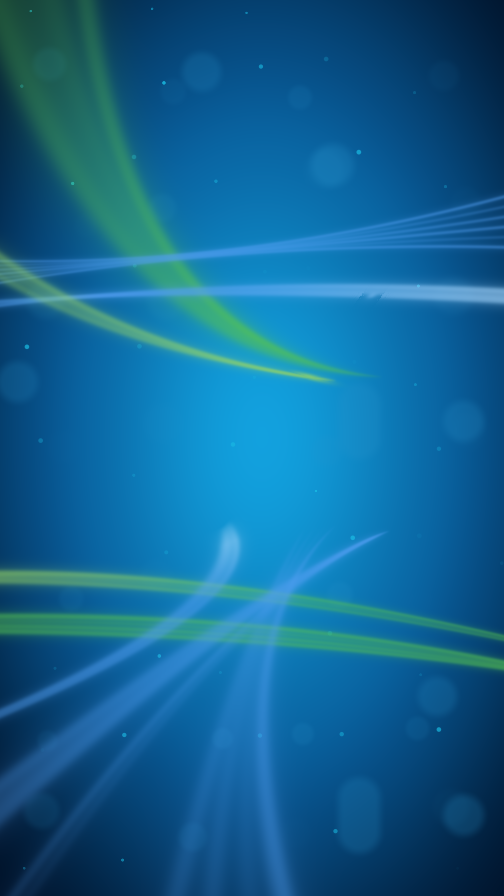
This background is drawn by a Shadertoy shader. Its source:

```glsl
// Sweeping green and blue light strands over a glowing blue backdrop with soft discs and sparks.

const vec3 GLOW  = vec3(0.07, 0.63, 0.87);
const vec3 OCEAN = vec3(0.03, 0.35, 0.59);
const vec3 NIGHT = vec3(0.00, 0.07, 0.16);
const vec3 GREEN = vec3(0.33, 0.76, 0.32);
const vec3 LIME  = vec3(0.58, 0.83, 0.40);
const vec3 AZURE = vec3(0.32, 0.62, 0.95);
const vec3 PALE  = vec3(0.62, 0.82, 0.98);
const vec3 MIST  = vec3(0.16, 0.58, 0.80);

vec2 hash2(vec2 c) {
    return fract(sin(vec2(dot(c, vec2(127.1, 311.7)), dot(c, vec2(269.5, 183.3)))) * 43758.5);
}

// Quadratic curve: returns (distance, curve parameter).
vec2 curveDistance(vec2 p, mat3x2 k) {
    vec2 a = k[1] - k[0], b = k[0] - 2.0 * k[1] + k[2], d = k[0] - p;
    float s = 1.0 / dot(b, b);
    float kx = s * dot(a, b);
    float ky = s * (2.0 * dot(a, a) + dot(d, b)) / 3.0;
    float u = ky - kx * kx;
    float q = kx * (2.0 * kx * kx - 3.0 * ky) + s * dot(d, a);
    float h = q * q + 4.0 * u * u * u;
    vec2 t;
    if (h >= 0.0) {
        vec2 x = 0.5 * (vec2(1.0, -1.0) * sqrt(h) - q);
        vec2 r = sign(x) * pow(abs(x), vec2(1.0 / 3.0));
        t = vec2(r.x + r.y - kx);
    } else {
        float z = sqrt(-u);
        float v = acos(clamp(q / (2.0 * u * z), -1.0, 1.0)) / 3.0;
        t = vec2(2.0 * cos(v), -cos(v) - sqrt(3.0) * sin(v)) * z - kx;
    }
    t = clamp(t, 0.0, 1.0);
    float d0 = length(d + (2.0 * a + b * t.x) * t.x);
    float d1 = length(d + (2.0 * a + b * t.y) * t.y);
    return d0 < d1 ? vec2(d0, t.x) : vec2(d1, t.y);
}

// Strands spread between two curves; width and gain run from start to tip.
float fan(vec2 p, mat3x2 first, mat3x2 last, int count, vec2 width, vec2 gain, float tipFade) {
    float sum = 0.0;
    for (int i = 0; i < count; i++) {
        float k = float(i) / float(max(count - 1, 1));
        vec2 c = curveDistance(p, first + (last - first) * k);
        float w = max(mix(width.x, width.y, c.y), 70.0 / iResolution.x);
        float x = c.x * c.x / (w * w);
        float fade = clamp((1.0 - c.y) / tipFade, 0.0, 1.0);
        float vary = 0.7 + 0.3 * cos(float(i) * 2.4);
        sum += (exp(-x) + 0.22 * exp(-x / 9.0)) * mix(gain.x, gain.y, c.y) * fade * vary;
    }
    return 1.0 - exp(-sum);
}

// Blurred disc, stretched vertically by halfHeight.
float disc(vec2 p, vec2 center, float radius, float halfHeight) {
    vec2 d = p - center;
    d.y -= clamp(d.y, -halfHeight, halfHeight);
    return 1.0 - smoothstep(radius * 0.6, radius * 1.1, length(d));
}

// One jittered dot per grid cell.
float scatter(vec2 p, float cell, float radius, float seed) {
    vec2 id = floor(p / cell);
    vec2 r = hash2(id + seed);
    float size = radius * (0.5 + 0.5 * r.y);
    return disc(p, (id + 0.22 + 0.56 * r) * cell, size, 0.0) * hash2(id + seed + 17.0).x;
}

vec3 backdrop(vec2 p) {
    float r = length((p - vec2(52.0, 91.0)) * vec2(1.0, 0.6));
    vec3 c = mix(GLOW, OCEAN, smoothstep(0.0, 48.0, r));
    return mix(c, NIGHT, smoothstep(34.0, 78.0, r));
}

void mainImage(out vec4 fragColor, in vec2 fragCoord) {
    // The canvas is 100 units wide.
    vec2 p = fragCoord / iResolution.xy * vec2(100.0, 177.78);
    vec3 col = backdrop(p);

    // Soft discs and sparks
    float mist = 0.16 * scatter(p, 25.0, 4.5, 3.0);
    for (int i = 0; i < 2; i++) {
        float y = 16.0 + 78.2 * float(i);
        mist += 0.22 * disc(p, vec2(71.3, y), 4.9, 3.3) + 0.22 * disc(p, vec2(92.0, y), 4.7, 0.0);
    }
    mist += 0.25 * disc(p, vec2(66, 145), 4.9, 0.0) + 0.2 * disc(p, vec2(40, 163.5), 4.5, 0.0);
    mist += 0.2 * disc(p, vec2(86.8, 39.6), 4.5, 0.0) + 0.2 * disc(p, vec2(3.5, 102), 4.7, 0.0);
    col = mix(col, MIST, min(mist, 0.4));
    col = mix(col, vec3(0.1, 0.75, 0.9), 0.8 * scatter(p, 19.0, 0.55, 8.0));

    // Upper green sweep
    float sweep = fan(p, mat3x2(-2, 180, 23, 106, 76, 103), mat3x2(10, 180, 26, 107, 76, 103), 3, vec2(3.8, 0.2), vec2(0.3, 0.5), 0.3);
    float side = fan(p, mat3x2(16.5, 179, 26, 107, 76, 103), mat3x2(18, 179, 27, 107, 76, 102.7), 2, vec2(1.9, 0.2), vec2(0.22, 0.6), 0.3);
    col = mix(col, GREEN, 1.0 - (1.0 - sweep) * (1.0 - side));

    // Upper blue bands
    float band = fan(p, mat3x2(-1, 126, 49, 125, 101, 139), mat3x2(-1, 121.5, 50, 130, 101, 128.7), 6, vec2(0.28, 0.35), vec2(0.4, 0.55), 0.001);
    col = mix(col, AZURE, band);
    float lower = fan(p, mat3x2(-1, 117, 46, 123, 101, 120), mat3x2(-1, 118, 46, 121, 101, 118), 4, vec2(0.35, 0.6), vec2(0.4, 0.7), 0.001);
    col = mix(col, mix(AZURE, PALE, smoothstep(30.0, 100.0, p.x)), lower);

    // Lime arc with a bright tip
    float arc = fan(p, mat3x2(-1, 127.5, 27, 107.5, 67, 102), mat3x2(-1, 123.5, 27, 107, 67, 102.3), 3, vec2(0.9, 0.25), vec2(0.5, 0.55), 0.05);
    vec2 g = mat2(0.97, 0.24, -0.24, 0.97) * (p - vec2(61.5, 103.0));
    col = mix(col, LIME, max(arc, 0.8 * exp(-dot(g * g, vec2(0.07, 2.6)))));

    // Lower green bands
    float top = fan(p, mat3x2(-1, 64, 44, 64.5, 101, 51.3), mat3x2(-1, 62.5, 46, 62, 101, 50.6), 3, vec2(0.65, 0.3), vec2(0.65, 0.45), 0.001);
    col = mix(col, mix(LIME, GREEN, smoothstep(10.0, 70.0, p.x)), top);
    float base = fan(p, mat3x2(-1, 55.5, 53, 56, 101, 46.2), mat3x2(-1, 52.5, 53, 52, 101, 45), 4, vec2(0.6, 0.4), vec2(0.65, 0.6), 0.001);
    col = mix(col, GREEN, base);

    // Lower blue hooks and streaks
    float hook = fan(p, mat3x2(-1, 35.2, 56.7, 59.7, 45, 74.3), mat3x2(-1, 36.5, 47.5, 57.4, 44, 73), 5, vec2(0.5, 0.8), vec2(0.25, 0.5), 0.12);
    col = mix(col, mix(AZURE, PALE, smoothstep(58.0, 72.0, p.y)), hook);
    float streak = fan(p, mat3x2(-2.3, 20.4, 55.5, 64.4, 77.5, 72.5), mat3x2(-2.3, 13.4, 54, 63, 77, 72.4), 4, vec2(1.5, 0.2), vec2(0.32, 0.4), 0.08);
    float thin = fan(p, mat3x2(2, -1, 46.3, 59.7, 76, 72), mat3x2(5, -1, 47, 59, 76, 72), 2, vec2(1.2, 0.2), vec2(0.18, 0.4), 0.1);
    float fall = fan(p, mat3x2(57, -2, 44, 52.8, 66.7, 73.6), mat3x2(34.5, -2, 47.5, 51.6, 60.6, 73), 4, vec2(2.4, 0.25), vec2(0.27, 0.3), 0.2);
    float stem = fan(p, mat3x2(57, -2, 44, 52.8, 66.7, 73.6), mat3x2(55, -2, 44, 52, 66, 73), 2, vec2(1.6, 0.2), vec2(0.25, 0.2), 0.2);
    col = mix(col, AZURE, 0.9 * (1.0 - (1.0 - streak) * (1.0 - thin) * (1.0 - fall) * (1.0 - stem)));

    fragColor = vec4(col, 1.0);
}
```
